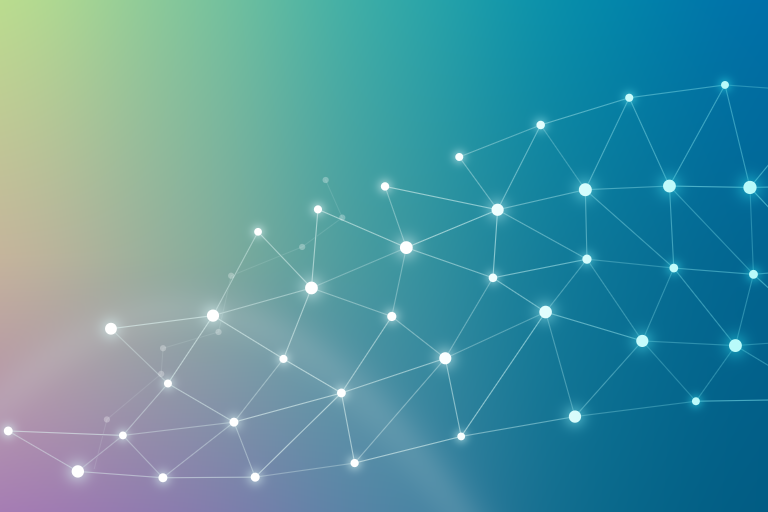
Reproduce this background procedurally as a WebGL 2 fragment shader.

```glsl
#version 300 es
precision highp float;

uniform vec2 u_resolution;
out vec4 fragColor;

float hash(vec2 p) {
    return fract(sin(dot(p, vec2(127.1, 311.7))) * 43758.5453);
}

float segmentDistance(vec2 p, vec2 a, vec2 b) {
    vec2 ab = b - a;
    return length(p - a - ab * clamp(dot(p - a, ab) / dot(ab, ab), 0.0, 1.0));
}

float bell(float d, float width) {
    return exp(-d * d / (width * width));
}

vec3 verticalRamp(float y, vec3 low, vec3 middle, vec3 high) {
    return y < 0.5 ? mix(low, middle, y * 2.0) : mix(middle, high, y * 2.0 - 1.0);
}

// Five vertical ramps blended smoothly across the canvas
vec3 backdrop(vec2 uv) {
    float weights[5];
    float total = 0.0;
    for (int i = 0; i < 5; i++) {
        weights[i] = bell(uv.x - float(i) * 0.25, 0.19);
        total += weights[i];
    }
    vec3 color = weights[0] * verticalRamp(uv.y, vec3(0.66, 0.47, 0.70), vec3(0.81, 0.71, 0.61), vec3(0.77, 0.88, 0.55));
    color += weights[1] * verticalRamp(uv.y, vec3(0.54, 0.48, 0.68), vec3(0.55, 0.69, 0.61), vec3(0.50, 0.77, 0.61));
    color += weights[2] * verticalRamp(uv.y, vec3(0.29, 0.52, 0.64), vec3(0.24, 0.60, 0.63), vec3(0.20, 0.67, 0.66));
    color += weights[3] * verticalRamp(uv.y, vec3(0.03, 0.42, 0.55), vec3(0.04, 0.47, 0.60), vec3(0.0, 0.55, 0.67));
    color += weights[4] * verticalRamp(uv.y, vec3(0.0, 0.35, 0.51), vec3(0.0, 0.38, 0.56), vec3(0.0, 0.42, 0.66));
    return color / total;
}

// Pale arch rising from the lower left
float archHaze(vec2 p) {
    float offset = p.x - 0.36;
    float slope = 2.7 * offset;
    float d = (p.y - 0.40 + 1.35 * offset * offset) / sqrt(1.0 + slope * slope);
    float inside = 1.0 - smoothstep(-0.05, 0.04, d);
    return 0.13 * bell(d, 0.045) + 0.10 * inside * exp(min(d, 0.0) * 5.0);
}

// Warped lattice: columns run to the right, rows run downward
vec2 nodePosition(vec2 cell) {
    float i = cell.x;
    float k = cell.y - 2.0;
    float bow = k * k - 2.0;
    float x = 0.328 + 0.1836 * i + k * (0.0123 * i - 0.088) - 0.0035 * i * (7.0 - i) * bow;
    float y = 0.379 + 0.121 * tanh(0.5 * (i - 2.2));
    y -= k * (0.117 + 0.0156 * i - 0.00156 * i * i) + 0.0156 * sin(i - 1.5) * bow;
    vec2 lift = cell - vec2(4.0, 3.0);
    return vec2(x, y + 0.07 * exp(-2.0 * dot(lift, lift)));
}

float nodeWeight(vec2 cell) {
    return cell.x < 0.0 && mod(cell.y, 2.0) < 0.5 ? 0.0 : 1.0;
}

float nodeRadius(vec2 cell) {
    bool hub = cell.y == 1.0 || (cell.y == 3.0 && cell.x > 2.0) || (cell.y == 4.0 && mod(cell.x, 5.0) == 0.0);
    return (hub ? 0.0115 : 0.0075) + 0.0015 * hash(cell);
}

float coverage(float d, float radius, float pixel) {
    return clamp((radius - d) / pixel + 0.5, 0.0, 1.0);
}

float edge(vec2 p, vec2 from, vec2 to, float pixel) {
    float d = segmentDistance(p, nodePosition(from), nodePosition(to));
    float opacity = mix(0.30, 0.62, hash(from + to * 1.7));
    return nodeWeight(from) * nodeWeight(to) * opacity * coverage(d, 0.0011, pixel);
}

// Faint scattered points trailing behind the lattice
vec2 ghostPosition(float n) {
    vec2 jitter = vec2(hash(vec2(n, 3.0)), hash(vec2(n, 8.0))) - 0.5;
    return mix(vec2(0.70, 0.64), vec2(0.22, 0.18), n / 7.0) + jitter * vec2(0.14, 0.06);
}

void main() {
    vec2 p = gl_FragCoord.xy / u_resolution.y;
    float pixel = 1.0 / u_resolution.y;
    vec3 color = backdrop(gl_FragCoord.xy / u_resolution);
    color = mix(color, vec3(0.82, 0.86, 0.87), archHaze(p));
    float lines = 0.0, dots = 0.0, glow = 0.0;

    for (float n = 0.0; n < 8.0; n++) {
        vec2 ghost = ghostPosition(n);
        dots = max(dots, 0.28 * coverage(length(p - ghost), 0.006, pixel));
        lines = max(lines, 0.13 * coverage(segmentDistance(p, ghost, ghostPosition(n + 1.0)), 0.001, pixel));
    }

    for (float i = -1.0; i < 8.0; i++) {
        for (float j = 0.0; j < 5.0; j++) {
            vec2 cell = vec2(i, j);
            float d = length(p - nodePosition(cell));
            float radius = nodeRadius(cell);
            dots = max(dots, nodeWeight(cell) * coverage(d, radius, pixel));
            glow += nodeWeight(cell) * 0.5 * bell(d, radius * 1.9);
            bool openRow = i < 3.0 && (j == 0.0 || j == 2.0);
            if (!openRow) lines = max(lines, edge(p, cell, cell + vec2(1.0, 0.0), pixel));
            if (j < 4.0) {
                bool rising = j == 0.0 && i > 2.0;
                lines = max(lines, edge(p, cell, cell + vec2(0.0, 1.0), pixel));
                vec2 start = rising ? cell + vec2(1.0, 0.0) : cell;
                vec2 end = cell + vec2(rising ? 0.0 : 1.0, 1.0);
                lines = max(lines, edge(p, start, end, pixel));
            }
        }
    }

    // Light turns from white to cyan toward the right
    float cool = smoothstep(0.75, 1.45, p.x);
    color = mix(color, mix(vec3(0.88, 0.96, 0.95), vec3(0.45, 0.85, 0.90), cool), lines);
    color = mix(color, mix(vec3(0.85, 0.95, 0.95), vec3(0.15, 0.80, 0.88), cool), min(glow, 0.7));
    color = mix(color, mix(vec3(1.0), vec3(0.72, 0.98, 0.98), cool), dots);
    fragColor = vec4(color, 1.0);
}
```
